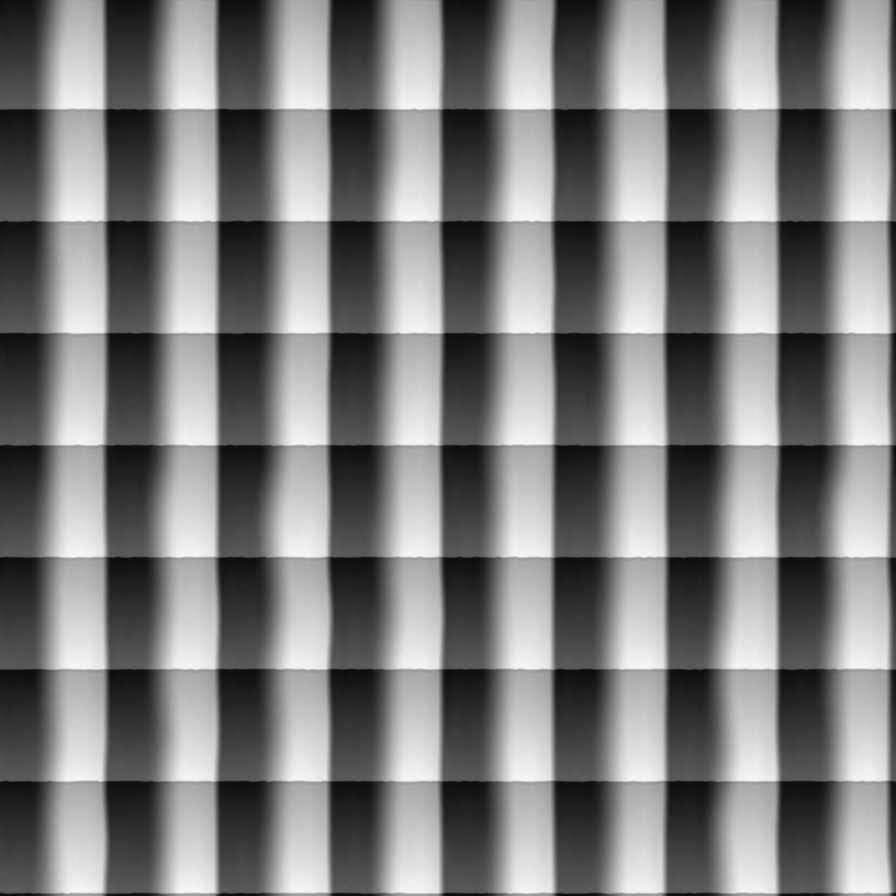
This pattern is drawn by a three.js fragment shader. Its source:

```glsl
// Soft grey columns crossed by stepped rows of vertical gradient, eight by eight.
varying vec2 vUv;

const float REPEATS = 8.0;
const vec2 CELL_ORIGIN = vec2(0.985, 0.012);

float hash(vec2 p) {
  vec3 q = fract(vec3(p.xyx) * 0.1031);
  q += dot(q, q.yzx + 33.33);
  return fract((q.x + q.y) * q.z);
}

// Value noise from -1 to 1 that wraps after a whole number of lattice cells.
float wrapNoise(vec2 uv, vec2 period) {
  vec2 p = uv * period;
  vec2 i = floor(p);
  vec2 f = fract(p);
  f = f * f * (3.0 - 2.0 * f);
  vec2 a = mod(i, period);
  vec2 b = mod(i + 1.0, period);
  float low = mix(hash(a), hash(vec2(b.x, a.y)), f.x);
  float high = mix(hash(vec2(a.x, b.y)), hash(b), f.x);
  return 2.0 * mix(low, high, f.y) - 1.0;
}

// Blurred rise on the left, crisp fall on the right.
float columnProfile(float x, float sway) {
  float rise = smoothstep(0.29 + sway, 0.64 + sway, x);
  float fall = 1.0 - smoothstep(0.92, 1.0, x);
  return rise * fall;
}

// Brightens downwards, then steps back to dark at the row seam.
float rowRamp(float y) {
  return (1.0 - y) * smoothstep(0.0, 0.025, y);
}

float seamLine(float y) {
  float d = min(y, 1.0 - y);
  return 1.0 - smoothstep(0.005, 0.025, d);
}

void main() {
  // Slight irregularity of edges and seams
  float edgeSway = 0.012 * wrapNoise(vUv, vec2(8.0, 16.0));
  float softSway = 0.035 * wrapNoise(vUv, vec2(11.0, 12.0));
  float seamSway = 0.004 * wrapNoise(vUv, vec2(160.0, 8.0));

  vec2 cell = fract(vUv * REPEATS - CELL_ORIGIN + vec2(edgeSway, seamSway));
  float column = columnProfile(cell.x, softSway);
  float ramp = rowRamp(cell.y);

  // Column contrast over the row gradient
  float grey = 0.055 + 0.31 * ramp + 0.60 * column;
  grey -= 0.05 * column * smoothstep(0.76, 0.95, cell.x);
  grey -= 0.04 * seamLine(cell.y) * column;

  // Faint vertical streaks and grain
  grey += 0.010 * wrapNoise(vUv, vec2(96.0, 20.0));
  grey += 0.006 * wrapNoise(vUv, vec2(256.0, 256.0));

  gl_FragColor = vec4(vec3(clamp(grey, 0.0, 1.0)), 1.0);
}
```
